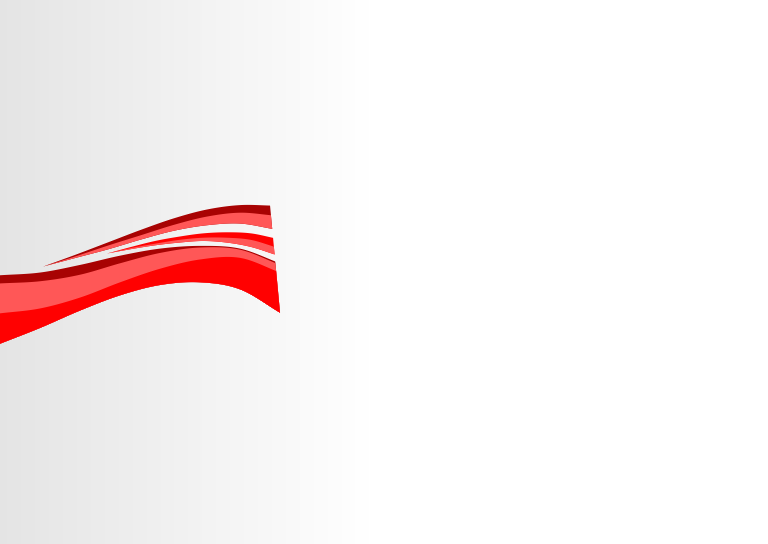
Write a WebGL 2 fragment shader that draws this background.

```glsl
#version 300 es
precision highp float;
// A pale grey to white backdrop with three flowing red ribbons at the left.
// Ribbon edges are smooth splines of height over x; the bands between them are
// filled by pixel coverage and cut off along one slanted line.

uniform vec2 u_resolution;
out vec4 outColor;

const vec3 DARK = vec3(0.66, 0.01, 0.01);
const vec3 PINK = vec3(1.0, 0.34, 0.34);
const vec3 RED = vec3(1.0, 0.005, 0.005);

// Catmull-Rom spline through eight evenly spaced heights (percent of canvas).
float spline(float t, vec4 a, vec4 b) {
    float k[8] = float[8](a.x, a.y, a.z, a.w, b.x, b.y, b.z, b.w);
    float s = clamp(t, 0.0, 1.0) * 7.0;
    int i = min(int(s), 6);
    float f = s - float(i);
    float p1 = k[i];
    float p2 = k[i + 1];
    float p0 = i > 0 ? k[max(i - 1, 0)] : 2.0 * p1 - p2;
    float p3 = i < 6 ? k[min(i + 2, 7)] : 2.0 * p2 - p1;
    float m1 = 0.5 * (p2 - p0);
    float m2 = 0.5 * (p3 - p1);
    float c = p2 - p1;
    float h = p1 + f * (m1 + f * (3.0 * c - 2.0 * m1 - m2 + f * (m1 + m2 - 2.0 * c)));
    return h * 0.01;
}

// Position along a ribbon that runs from start to end.
float along(float x, float start, float end) {
    return (x - start) / (end - start);
}

// Part of a pixel lying below an edge.
float below(float y, float edge, float pixel) {
    return clamp(0.5 + (edge - y) / pixel, 0.0, 1.0);
}

// Fills the band between two edges.
vec3 band(vec3 base, vec3 color, float y, float low, float high, float mask, float pixel) {
    float cover = max(below(y, high, pixel) - below(y, low, pixel), 0.0);
    return mix(base, color, cover * mask);
}

void main() {
    vec2 uv = gl_FragCoord.xy / u_resolution;
    vec2 pixel = 1.0 / u_resolution;

    // Backdrop gradient
    vec3 color = vec3(mix(0.894, 1.0, clamp(uv.x / 0.49, 0.0, 1.0)));

    // Slanted right end shared by all ribbons
    float cut = 0.3516 - 0.066 * (uv.y - 0.6225);
    float mask = below(uv.x, cut, pixel.x);

    // Broad lower ribbon
    float t = along(uv.x, 0.0, 0.3646);
    float e0 = spline(t, vec4(36.8, 39.7, 42.9, 45.7), vec4(47.6, 48.1, 46.8, 42.5));
    float e1 = spline(t, vec4(42.4, 43.3, 45.3, 48.1), vec4(50.6, 52.3, 52.6, 49.9));
    float e2 = spline(t, vec4(47.9, 48.3, 49.5, 51.6), vec4(53.5, 54.5, 54.1, 51.3));
    float e3 = spline(t, vec4(49.4, 49.9, 51.3, 53.0), vec4(54.3, 54.8, 54.3, 51.6));
    color = band(color, DARK, uv.y, e0, e3, mask, pixel.y);
    color = band(color, PINK, uv.y, e0, e2, mask, pixel.y);
    color = band(color, RED, uv.y, e0, e1, mask, pixel.y);

    // Tapering upper ribbon
    t = along(uv.x, 0.056, 0.3555);
    e0 = spline(t, vec4(51.0, 52.6, 54.2, 56.0), vec4(57.6, 58.6, 58.9, 57.9));
    e1 = spline(t, vec4(51.0, 52.9, 54.9, 56.8), vec4(58.7, 60.2, 60.9, 60.4));
    e2 = spline(t, vec4(51.0, 53.2, 55.5, 57.8), vec4(59.9, 61.5, 62.3, 62.2));
    color = band(color, DARK, uv.y, e0, e2, mask, pixel.y);
    color = band(color, PINK, uv.y, e0, e1, mask, pixel.y);

    // Thin middle ribbon
    t = along(uv.x, 0.1393, 0.3581);
    e0 = spline(t, vec4(53.4, 54.2, 54.9, 55.4), vec4(55.7, 55.4, 54.6, 53.2));
    e1 = spline(t, vec4(53.4, 54.4, 55.2, 55.9), vec4(56.3, 56.3, 55.9, 54.6));
    e2 = spline(t, vec4(53.4, 54.6, 55.7, 56.5), vec4(57.1, 57.3, 57.1, 56.2));
    color = band(color, RED, uv.y, e0, e2, mask, pixel.y);
    color = band(color, PINK, uv.y, e0, e1, mask, pixel.y);

    outColor = vec4(color, 1.0);
}
```
